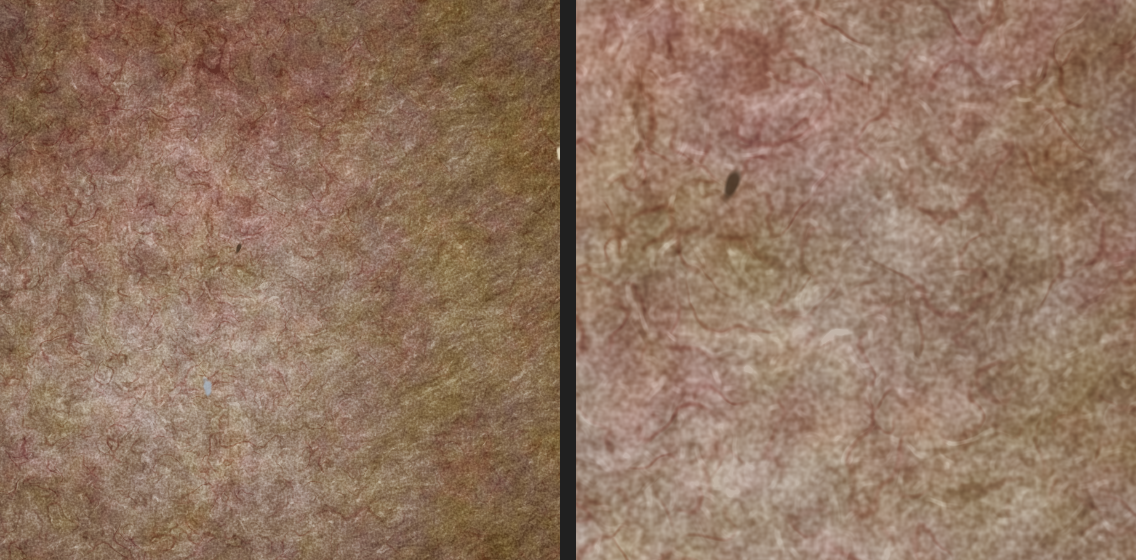
Left: the whole. Right: its middle third, enlarged.
This texture is drawn by a three.js fragment shader. Its source:

```glsl
varying vec2 vUv;

const vec3 DARK_BROWN = vec3(0.40, 0.29, 0.22);
const vec3 MID_BROWN = vec3(0.525, 0.42, 0.335);
const vec3 PALE_BEIGE = vec3(0.73, 0.67, 0.61);
const vec3 RED_SHIFT = vec3(0.035, -0.025, -0.010);
const vec3 OCHRE_SHIFT = vec3(0.0, 0.008, -0.060);
const vec3 MAUVE_SHIFT = vec3(-0.005, -0.008, 0.035);

float hash(vec2 p) {
  vec3 q = fract(vec3(p.xyx) * 0.1031);
  q += dot(q, q.yzx + 33.33);
  return fract((q.x + q.y) * q.z);
}

mat2 rotation(float a) {
  return mat2(cos(a), -sin(a), sin(a), cos(a));
}

float cornerSlope(vec2 cell, vec2 offset) {
  float a = 6.2832 * hash(cell);
  return dot(vec2(cos(a), sin(a)), offset);
}

// Gradient noise, centred on zero
float noise(vec2 p) {
  vec2 i = floor(p), f = fract(p);
  vec2 u = f * f * f * (f * (f * 6.0 - 15.0) + 10.0);
  vec2 e = vec2(1.0, 0.0);
  float low = mix(cornerSlope(i, f), cornerSlope(i + e.xy, f - e.xy), u.x);
  float high = mix(cornerSlope(i + e.yx, f - e.yx), cornerSlope(i + e.xx, f - e.xx), u.x);
  return mix(low, high, u.y);
}

float fbm(vec2 p) {
  float sum = 0.0, amp = 1.0;
  for (int i = 0; i < 4; i++) {
    sum += amp * noise(p);
    p = rotation(0.6) * p * 2.03 + 17.3;
    amp *= 0.5;
  }
  return sum;
}

vec2 warp(vec2 p, float freq, float amount) {
  return p + amount * vec2(fbm(p * freq + 3.7), fbm(p * freq + 41.2));
}

// Thin wandering lines along the zero crossings of noise
float veins(vec2 p, float width) {
  float line = 1.0 - smoothstep(0.0, width, abs(noise(p)));
  return line * smoothstep(-0.1, 0.3, noise(p * 0.7 + 61.0));
}

// Short bent fibres, at most one in each cell
float fibres(vec2 p, float freq, float seed, float spread, float width, float density) {
  vec2 g = p * freq + seed;
  vec2 cell = floor(g);
  float mask = 0.0;
  for (int y = -1; y <= 1; y++) {
    for (int x = -1; x <= 1; x++) {
      vec2 id = cell + vec2(float(x), float(y));
      float pick = hash(id + 5.1);
      vec2 centre = id + 0.2 + 0.6 * vec2(hash(id + 11.3), hash(id + 23.9));
      float angle = 0.5 + spread * (2.0 * hash(id + 37.7) - 1.0);
      vec2 d = rotation(angle) * (g - centre);
      d.y += (hash(id + 53.1) - 0.5) * 2.4 * d.x * d.x;
      float reach = mix(0.2, 0.48, hash(id + 71.9));
      float taper = 1.0 - smoothstep(0.3 * reach, reach, abs(d.x));
      float stroke = taper * (1.0 - smoothstep(0.3 * width, width, abs(d.y)));
      mask = max(mask, stroke * step(pick, density) * (0.4 + 0.6 * hash(id + 97.0)));
    }
  }
  return mask;
}

float blob(vec2 p, vec2 centre, float tightness) {
  vec2 d = p - centre;
  return exp(-tightness * dot(d, d));
}

float chip(vec2 p, vec2 centre, vec2 size, float angle) {
  vec2 d = rotation(angle) * (p - centre) / size;
  return 1.0 - smoothstep(0.5, 1.2, length(d) + 0.5 * noise(p * 90.0));
}

void main() {
  vec2 uv = vUv;
  float combed = smoothstep(0.35, 0.85, uv.x + 0.15 * noise(uv * 3.0));
  float spread = mix(1.7, 0.45, combed);
  vec2 tangled = warp(uv, 11.0, 0.022);
  vec2 grain = rotation(0.52) * warp(uv, 7.0, 0.016) * vec2(0.4, 1.15);

  // Broad light and shade
  float tone = 0.40 + 0.38 * blob(uv, vec2(0.30, 0.34), 6.5) + 0.2 * fbm(uv * 5.0);
  tone -= 0.55 * dot(uv - 0.5, uv - 0.5);

  // Matted tissue, combed towards the right
  tone += 0.30 * mix(fbm(tangled * 20.0), fbm(grain * 24.0), 0.75 * combed);
  tone += 0.36 * mix(noise(tangled * 75.0), noise(grain * 95.0), 0.3 + 0.5 * combed);
  tone += 0.34 * noise(uv * 210.0) + 0.2 * noise(uv * 330.0 + 9.0);

  // Dark veins and shadow fibres
  float vein = max(veins(tangled * 24.0, 0.09), 0.8 * veins(tangled * 46.0 + 13.0, 0.13));
  vein *= 1.0 - 0.45 * combed;
  float shadow = fibres(tangled, 34.0, 7.0, spread, 0.13, 0.6);
  tone -= 0.30 * vein + 0.20 * shadow;

  // Pale fibres in three sizes
  float pale = 0.26 * fibres(uv, 24.0, 130.0, spread, 0.09, 0.35);
  pale += 0.26 * fibres(tangled, 42.0, 210.0, spread, 0.12, 0.6);
  pale += 0.20 * fibres(uv, 70.0, 330.0, spread, 0.16, 0.6);
  tone += pale;

  vec3 colour = mix(DARK_BROWN, MID_BROWN, clamp(tone / 0.4, -0.5, 1.0));
  colour = mix(colour, PALE_BEIGE, clamp((tone - 0.4) / 0.6, 0.0, 1.15));

  // Red, ochre and mauve stains
  float red = 0.9 * blob(uv, vec2(0.36, 0.80), 9.0) + 0.8 * fbm(uv * 9.0 + 80.0);
  red += 0.5 * noise(tangled * 38.0) + 0.6 * vein;
  float ochre = 0.7 * smoothstep(0.5, 1.0, uv.x) + 0.9 * fbm(uv * 7.0 + 140.0);
  ochre += 0.5 * noise(tangled * 32.0 + 50.0) + 0.1;
  float mauve = 0.2 + fbm(tangled * 13.0 + 190.0);
  colour += RED_SHIFT * clamp(red, 0.0, 1.3);
  colour += OCHRE_SHIFT * clamp(ochre, 0.0, 1.2);
  colour += MAUVE_SHIFT * clamp(mauve, 0.0, 1.0);

  // Stray chips and a dark pit
  colour = mix(colour, vec3(0.66, 0.72, 0.78), 0.8 * chip(uv, vec2(0.37, 0.31), vec2(0.009, 0.016), 0.2));
  colour = mix(colour, vec3(0.85, 0.80, 0.69), chip(uv, vec2(1.0, 0.727), vec2(0.006, 0.014), 0.0));
  colour = mix(colour, vec3(0.25, 0.18, 0.12), 0.8 * chip(uv, vec2(0.426, 0.556), vec2(0.004, 0.011), -0.4));

  gl_FragColor = vec4(clamp(colour, 0.0, 1.0), 1.0);
}
```
